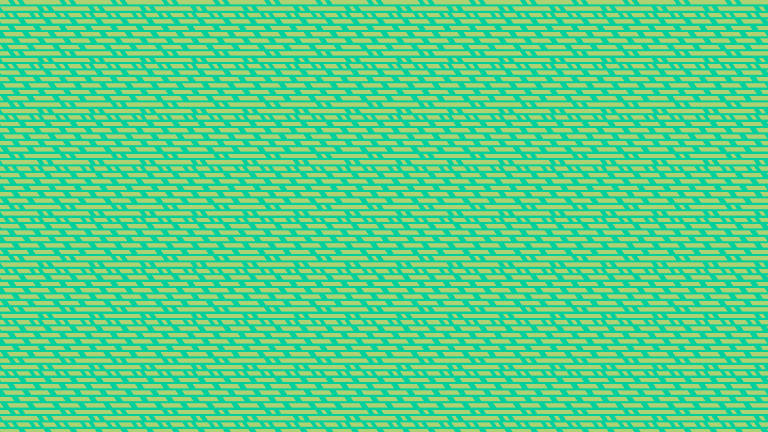
A Shadertoy shader for this pattern:

```glsl
// Rows of slanted dashes on a flat ground, in square tiles of eight rows.
// Each tile has two rows of dot and long dash, one row of dot and short dash,
// then five rows of even bricks stepping sideways; all are sheared box distances.

const vec3 GROUND = vec3(0.01, 0.81, 0.61);
const vec3 DASH = vec3(0.68, 0.82, 0.45);

const float TILES_ACROSS = 15.0;
const float TILE = 24.0;          // units per tile side
const float ROW_PITCH = 3.0;      // units per row
const float ROWS = 8.0;           // rows per tile
const float THICKNESS = 2.05;
const float SLANT = 0.7;          // sideways lean per unit down
const float ROUNDING = 0.25;

const float DOT_LENGTH = 2.0;
const float LONG_LENGTH = 17.2;
const float SHORT_LENGTH = 6.0;
const float BRICK_LENGTH = 9.1;
const float DOT_START = 7.8;
const float DOT_STEP = 13.5;
const float SHORT_ROW_DOT = 5.2;
const float BRICK_START = 4.5;
const float BRICK_STEP = 7.0;

// Signed distance to a rounded dash repeated along x.
float dashes(vec2 p, float center, float len, float period) {
    float x = mod(p.x - center + 0.5 * period, period) - 0.5 * period;
    vec2 d = abs(vec2(x, p.y)) - 0.5 * vec2(len, THICKNESS) + ROUNDING;
    return length(max(d, 0.0)) + min(max(d.x, d.y), 0.0) - ROUNDING;
}

// A dot and a dash, centred half a period apart.
float dotAndDash(vec2 p, float dotCenter, float len, float period) {
    float spot = dashes(p, dotCenter, DOT_LENGTH, period);
    float dash = dashes(p, dotCenter + 0.5 * period, len, period);
    return min(spot, dash);
}

float rowDistance(vec2 p, float row) {
    if (row < 2.0) return dotAndDash(p, DOT_START + DOT_STEP * row, LONG_LENGTH, TILE);
    if (row < 3.0) return dotAndDash(p, SHORT_ROW_DOT, SHORT_LENGTH, 0.5 * TILE);
    return dashes(p, BRICK_START + BRICK_STEP * (row - 3.0), BRICK_LENGTH, 0.5 * TILE);
}

void mainImage(out vec4 fragColor, in vec2 fragCoord) {
    // Tile units measured from the upper left corner
    float unitsPerPixel = TILES_ACROSS * TILE / iResolution.x;
    vec2 p = vec2(fragCoord.x, iResolution.y - fragCoord.y) * unitsPerPixel;

    // Row index and sheared position about the dash axis
    float row = floor(p.y / ROW_PITCH);
    p.y -= row * ROW_PITCH + 0.5 * THICKNESS;
    p.x -= SLANT * p.y;

    float d = rowDistance(p, mod(row, ROWS));
    float coverage = clamp(0.5 - d / unitsPerPixel, 0.0, 1.0);
    fragColor = vec4(mix(GROUND, DASH, coverage), 1.0);
}
```
